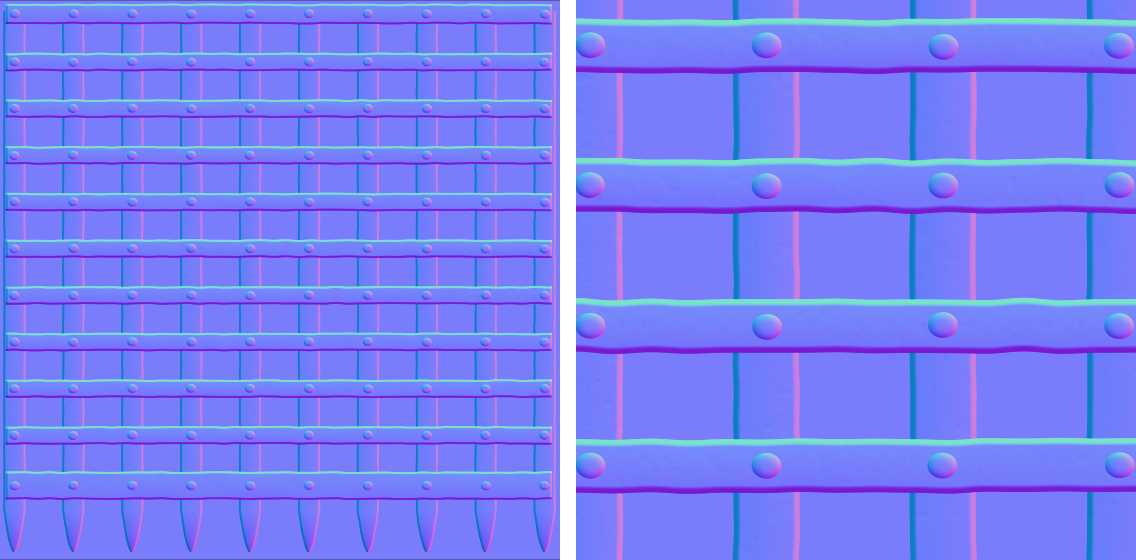
Left: the whole. Right: its middle third, enlarged.
Reproduce this texture map procedurally as a WebGL 2 fragment shader.

```glsl
#version 300 es
precision highp float;
// Tangent-space normal map of a riveted iron portcullis with spiked feet.

uniform vec2 u_resolution;
out vec4 fragColor;

float hash(vec2 p) {
    vec3 q = fract(vec3(p.xyx) * 0.1031);
    q += dot(q, q.yzx + 33.33);
    return fract((q.x + q.y) * q.z);
}

float noise(vec2 p) {
    vec2 i = floor(p), f = fract(p);
    f = f * f * (3.0 - 2.0 * f);
    return mix(mix(hash(i), hash(i + vec2(1, 0)), f.x),
               mix(hash(i + vec2(0, 1)), hash(i + vec2(1, 1)), f.x), f.y);
}

// Hammered iron: broad dents, fine grain and sparse pits
float ironHeight(vec2 p) {
    float pits = smoothstep(0.72, 0.95, noise(p * 150.0 + 7.0));
    return 0.9 * noise(p * 42.0) + 0.22 * noise(p * 190.0) - 0.4 * pits;
}

vec2 ironSlope(vec2 p) {
    vec2 e = vec2(0.0012, 0.0);
    float h = ironHeight(p);
    return 0.16 * (h - vec2(ironHeight(p + e.xy), ironHeight(p + e.yx)));
}

// Signed rim: -1 at the low side, 1 at the high side, 0 on the face
float rim(float t, float halfSize, float width) {
    return sign(t) * smoothstep(halfSize - width, halfSize - 0.35 * width, abs(t));
}

float inside(float t, float halfSize, float aa) {
    return smoothstep(halfSize + aa, halfSize - aa, abs(t));
}

void main() {
    vec2 p = gl_FragCoord.xy / u_resolution;
    float aa = 0.7 / min(u_resolution.x, u_resolution.y);
    vec2 iron = ironSlope(p);
    vec2 slope = vec2(0.0);

    // Ten upright bars, tapering to spikes at the foot
    float column = clamp(round((p.x - 0.0258) / 0.1052), 0.0, 9.0);
    float centerX = 0.0258 + column * 0.1052;
    float taper = pow(clamp((p.y - 0.0135) / 0.075, 0.0, 1.0), 0.52);
    float barHalf = 0.0196 * taper;
    float across = p.x - centerX + 0.0008 * (noise(vec2(column * 9.0, p.y * 60.0)) - 0.5);
    float side = rim(across, barHalf, 0.0044);
    float bend = 0.6 + 0.8 * noise(vec2(column * 5.3, p.y * 14.0));
    vec2 barSlope = iron;
    barSlope.x += 0.13 * bend * across / 0.0196 - 0.06;
    barSlope.x += side * (side < 0.0 ? 1.5 : 0.85);
    float foot = 1.0 - taper;
    barSlope += foot * vec2(0.5 * across / max(barHalf, 0.004), -0.55);
    float barMask = inside(across, barHalf, aa) * step(p.y, 0.98) * step(0.0135, p.y);
    slope = mix(slope, barSlope, barMask);

    // Eleven cross straps: nine even ones between a taller top and bottom
    float row = clamp(round((0.8893 - p.y) * 12.0), -1.0, 9.0);
    float centerY = 0.8893 - row / 12.0;
    float strapHalf = 0.0159;
    if (row < 0.0) { centerY = 0.975; strapHalf = 0.0178; }
    if (row > 8.0) { centerY = 0.1328; strapHalf = 0.0248; }
    float wobble = 0.0016 * (noise(vec2(p.x * 45.0, row * 7.0 + 20.0)) - 0.5);
    vec2 d = vec2(p.x - 0.498, p.y - centerY + wobble);
    float lip = rim(d.y, strapHalf, 0.0046);
    float strapEnd = rim(d.x, 0.4878, 0.005);
    vec2 strapSlope = iron + vec2(-0.04, 0.02);
    float wear = noise(vec2(p.x * 11.0, row * 3.7 + 50.0));
    strapSlope.y += 0.11 * (0.5 + wear) * d.y / strapHalf;
    strapSlope.y += lip * (lip > 0.0 ? 1.25 : 1.15);
    strapSlope.x += strapEnd * 0.9;
    float strapMask = inside(d.y, strapHalf, aa) * inside(d.x, 0.4878, aa);
    slope = mix(slope, strapSlope, strapMask);

    // Domed rivet at every crossing, slightly off centre
    vec2 jitter = vec2(hash(vec2(column, row + 3.0)), hash(vec2(row + 9.0, column))) - 0.5;
    vec2 rivet = (p - vec2(centerX, centerY) - 0.0012 * jitter) / vec2(0.0088, 0.0076);
    float r = length(rivet);
    float rivetMask = smoothstep(1.0 + aa * 125.0, 1.0 - aa * 125.0, r);
    slope = mix(slope, rivet * (0.15 + 0.85 * r * r) + 0.5 * iron, rivetMask);

    // Encode the slope as a normal, with the flat ground a touch off neutral
    vec3 normal = normalize(vec3(slope, 1.0));
    vec3 color = 0.5 + 0.5 * normal - vec3(0.02, 0.01, 0.015);

    // Thin dark seam along the top and bottom of the sheet
    float seam = smoothstep(0.0022, 0.0008, min(p.y, 1.0 - p.y));
    color *= 1.0 - 0.3 * seam;
    fragColor = vec4(color, 1.0);
}
```
